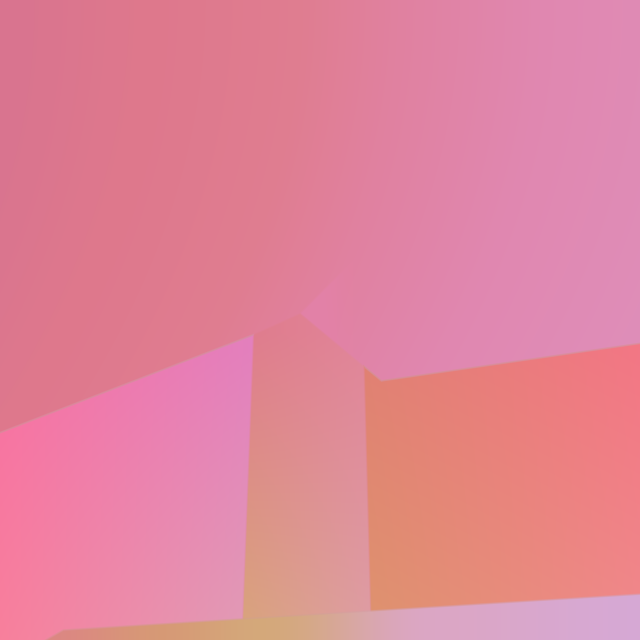
Reproduce this texture map procedurally as a Shadertoy shader.

```glsl
// Soft pink and coral planes meeting in an abstract folded-paper corner.
#define EDGE 0.0022
#define SEAM_WIDTH 0.0025
#define SEAM_STRENGTH 0.45
#define BACKDROP_BEND 0.5
#define GLOW_STRENGTH 0.75
#define SEAM_COLOR vec3(0.80, 0.60, 0.62)

// Signed distance to the line a-b, positive on the right of its direction.
float rightOf(vec2 p, vec2 a, vec2 b) {
    vec2 d = normalize(b - a);
    return (p.x - a.x) * d.y - (p.y - a.y) * d.x;
}

float cover(float d) {
    return smoothstep(-EDGE, EDGE, d);
}

// Thin pale line where two planes touch.
float seam(float d) {
    return SEAM_STRENGTH * (1.0 - smoothstep(0.0, SEAM_WIDTH, abs(d)));
}

// Four corner colours blended across a plane.
vec3 blend4(vec3 bl, vec3 br, vec3 tl, vec3 tr, vec2 q) {
    q = clamp(q, 0.0, 1.0);
    return mix(mix(bl, br, q.x), mix(tl, tr, q.x), q.y);
}

// Rose to orchid, along bands that lean over toward the bottom.
vec3 backdrop(vec2 p) {
    float depth = 1.0 - p.y;
    float t = p.x + BACKDROP_BEND * depth * depth;
    vec3 c = mix(vec3(0.85, 0.455, 0.56), vec3(0.87, 0.47, 0.55), smoothstep(0.0, 0.25, t));
    c = mix(c, vec3(0.875, 0.49, 0.565), clamp((t - 0.25) / 0.22, 0.0, 1.0));
    c = mix(c, vec3(0.88, 0.505, 0.625), clamp((t - 0.47) / 0.15, 0.0, 1.0));
    c = mix(c, vec3(0.88, 0.53, 0.69), clamp((t - 0.62) / 0.23, 0.0, 1.0));
    return mix(c, vec3(0.87, 0.56, 0.73), clamp((t - 0.85) / 0.35, 0.0, 1.0));
}

vec3 floorColor(float x) {
    vec3 c = mix(vec3(0.86, 0.53, 0.51), vec3(0.84, 0.60, 0.46), smoothstep(0.08, 0.26, x));
    c = mix(c, vec3(0.83, 0.66, 0.48), smoothstep(0.24, 0.42, x));
    c = mix(c, vec3(0.86, 0.65, 0.77), smoothstep(0.41, 0.68, x));
    return mix(c, vec3(0.84, 0.66, 0.83), smoothstep(0.66, 1.0, x));
}

void mainImage(out vec4 fragColor, in vec2 fragCoord) {
    vec2 p = fragCoord / iResolution.xy;

    // Corners shared by the planes
    vec2 leftRim = vec2(0.0, 0.324);
    vec2 pillarTL = vec2(0.396, 0.477), pillarBL = vec2(0.379, 0.035);
    vec2 pillarTR = vec2(0.569, 0.421), pillarBR = vec2(0.579, 0.048);
    vec2 apex = vec2(0.469, 0.510), glowTip = vec2(0.542, 0.583);
    vec2 notch = vec2(0.596, 0.405), rightRim = vec2(1.0, 0.4635);
    vec2 floorL = vec2(0.099, 0.0156), floorR = vec2(1.0, 0.0716);

    float underLeft = rightOf(p, leftRim, pillarTL);
    float underFold = rightOf(p, apex, notch);
    float underRight = rightOf(p, notch, rightRim);
    float pastLeft = rightOf(p, pillarBL, pillarTL);
    float pastRight = rightOf(p, pillarBR, pillarTR);
    float underFloor = rightOf(p, floorL, floorR);

    vec3 col = backdrop(p);

    // Faint pink facet opening from the apex
    float facet = cover(rightOf(p, apex, glowTip)) * cover(-underFold);
    float fade = 1.0 - smoothstep(0.50, 0.56, p.x);
    col = mix(col, vec3(0.89, 0.505, 0.665), GLOW_STRENGTH * facet * fade);

    // Central pillar
    vec3 pillar = blend4(vec3(0.85, 0.635, 0.49), vec3(0.87, 0.61, 0.64),
                         vec3(0.875, 0.485, 0.55), vec3(0.88, 0.52, 0.60),
                         vec2((p.x - 0.38) / 0.20, (p.y - 0.04) / 0.44));
    float pillarMask = min(min(pastLeft, -pastRight), underFold);
    pillarMask = min(pillarMask, rightOf(p, pillarTL, apex));
    col = mix(col, pillar, cover(pillarMask));

    // Magenta plane on the left
    vec3 magenta = blend4(vec3(0.97, 0.50, 0.61), vec3(0.88, 0.61, 0.71),
                          vec3(0.97, 0.44, 0.64), vec3(0.89, 0.50, 0.74),
                          vec2(p.x / 0.39, p.y / 0.45));
    col = mix(col, magenta, cover(min(underLeft, -pastLeft)));
    col = mix(col, SEAM_COLOR, seam(underLeft) * cover(-pastLeft));

    // Coral plane on the right, with a notched upper rim
    vec3 coral = blend4(vec3(0.87, 0.57, 0.43), vec3(0.94, 0.53, 0.54),
                        vec3(0.88, 0.50, 0.45), vec3(0.95, 0.465, 0.52),
                        vec2((p.x - 0.57) / 0.43, (p.y - 0.05) / 0.40));
    float underRim = max(underFold, underRight);
    col = mix(col, coral, cover(min(underRim, pastRight)));
    col = mix(col, SEAM_COLOR, seam(underRim) * cover(pastRight));

    // Floor strip
    float floorMask = min(underFloor, rightOf(p, vec2(0.0716, 0.0), floorL));
    col = mix(col, floorColor(p.x), cover(floorMask));
    col = mix(col, SEAM_COLOR, 0.5 * seam(floorMask));

    fragColor = vec4(col, 1.0);
}
```
